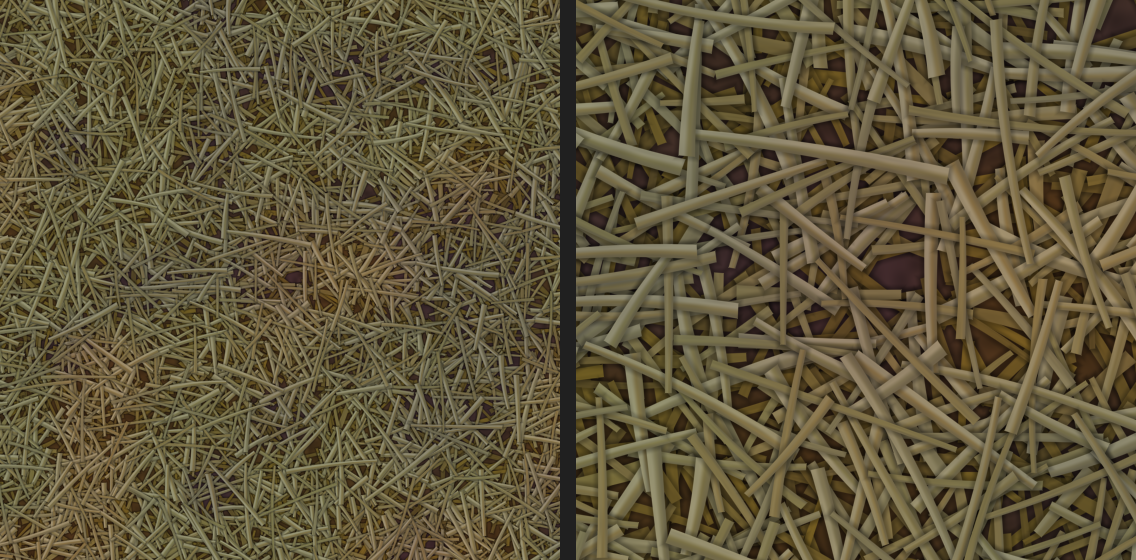
Left: the whole. Right: its middle third, enlarged.
A WebGL 1 fragment shader for this texture:

```glsl
precision highp float;
// Matted dry straw: rotated grids of randomly turned, slightly bent stalks,
// painted from a dark brown floor up to pale stalks. Each stalk shades what
// lies below it and carries a lit edge, a grey edge and faint fibres.

uniform vec2 u_resolution;

const int LAYERS = 15;
const float LOW_LAYERS = 5.0;

vec4 hash4(vec3 seed) {
  vec4 q = fract(seed.xyzx * vec4(0.1031, 0.1030, 0.0973, 0.1099));
  q += dot(q, q.wzxy + 33.33);
  return fract((q.xxyz + q.yzzw) * q.zywx);
}

float valueNoise(vec2 p, float seed) {
  vec2 i = floor(p);
  vec2 f = fract(p);
  f = f * f * (3.0 - 2.0 * f);
  float a = hash4(vec3(i, seed)).x;
  float b = hash4(vec3(i + vec2(1.0, 0.0), seed)).x;
  float c = hash4(vec3(i + vec2(0.0, 1.0), seed)).x;
  float d = hash4(vec3(i + 1.0, seed)).x;
  return mix(mix(a, b, f.x), mix(c, d, f.x), f.y);
}

mat2 rotation(float angle) {
  float c = cos(angle);
  float s = sin(angle);
  return mat2(c, s, -s, c);
}

// Stalk colour; across runs from -1 to 1 over the width, along is its length axis.
vec3 stalkColor(float height, float across, float along, float facing, vec4 rnd) {
  vec3 low = mix(vec3(0.33, 0.27, 0.14), vec3(0.44, 0.355, 0.13), rnd.x);
  vec3 high = mix(vec3(0.51, 0.44, 0.27), vec3(0.48, 0.45, 0.29), rnd.x);
  high = mix(high, vec3(0.47, 0.45, 0.34), 0.7 * step(0.8, rnd.y));
  vec3 color = mix(low, high, smoothstep(-0.12, 0.1, height + 0.12 * (rnd.z - 0.5)));

  // Pale lit edge and dull grey edge, strongest on the upper stalks
  float side = across * facing;
  float upper = smoothstep(0.0, 0.3, height);
  float shine = upper * smoothstep(0.25, 0.8, rnd.w);
  color = mix(color, vec3(0.59, 0.56, 0.44), shine * smoothstep(-0.3, 0.5, side));
  color = mix(color, vec3(0.40, 0.37, 0.28), 0.65 * upper * smoothstep(0.1, 0.9, -side));

  float fibre = valueNoise(vec2(along * 70.0, across * 2.0 + 40.0 * rnd.z), 7.0);
  return color * (0.95 + 0.1 * fibre);
}

void main() {
  vec2 p = gl_FragCoord.xy / u_resolution.y;
  float blur = 0.8 / u_resolution.y;
  float warmth = valueNoise(p * 6.0, 3.0);
  float dusk = smoothstep(0.45, 0.85, valueNoise(p * 8.0 + 5.0, 4.0));

  // Floor
  vec3 color = mix(vec3(0.26, 0.18, 0.09), vec3(0.23, 0.16, 0.16), dusk);
  color *= 0.85 + 0.3 * valueNoise(p * 110.0, 5.0);

  for (int layer = 0; layer < LAYERS; layer++) {
    float level = float(layer);
    float height = (level - LOW_LAYERS + 0.5) / (float(LAYERS) - LOW_LAYERS);
    float cellSize = mix(0.05, 0.088, clamp(height, 0.0, 1.0));
    vec2 grid = rotation(level * 1.3) * p / cellSize + level * 3.7;
    vec2 home = floor(grid);

    for (int j = -1; j <= 1; j++) {
      for (int i = -1; i <= 1; i++) {
        vec2 cell = home + vec2(float(i), float(j));
        vec4 place = hash4(vec3(cell, level + 11.0));
        vec4 look = hash4(vec3(cell, level + 53.0));

        float angle = 6.2832 * place.z;
        vec2 q = rotation(angle) * (grid - cell - place.xy) * cellSize;
        float halfLength = cellSize * mix(0.4, 0.96, place.w);
        float bend = 0.14 * (look.z - 0.5);
        q.y -= bend * q.x * q.x / halfLength;
        float halfWidth = mix(0.0022, 0.0043, look.w * look.w);
        halfWidth *= 1.0 - 0.25 * q.x / halfLength;
        float dist = max(abs(q.x) - halfLength, abs(q.y) - halfWidth);

        // Contact shadow, then the stalk over it
        color *= 1.0 - 0.26 * (1.0 - smoothstep(0.0, 0.004, dist));
        float cover = 1.0 - smoothstep(-blur, blur, dist);
        if (cover > 0.0) {
          // Light comes from the upper left of the canvas
          float facing = cos(angle - level * -1.3 + 0.9) > 0.0 ? 1.0 : -1.0;
          vec3 stalk = stalkColor(height, q.y / halfWidth, q.x, facing, look);
          color = mix(color, stalk, cover);
        }
      }
    }
  }

  // Broad drifts of warm and dusky straw
  color *= mix(vec3(0.97, 1.01, 1.0), vec3(1.05, 0.98, 0.95), smoothstep(0.4, 0.9, warmth));
  color *= mix(vec3(1.0), vec3(0.94, 0.92, 0.99), dusk);
  gl_FragColor = vec4(color, 1.0);
}
```
